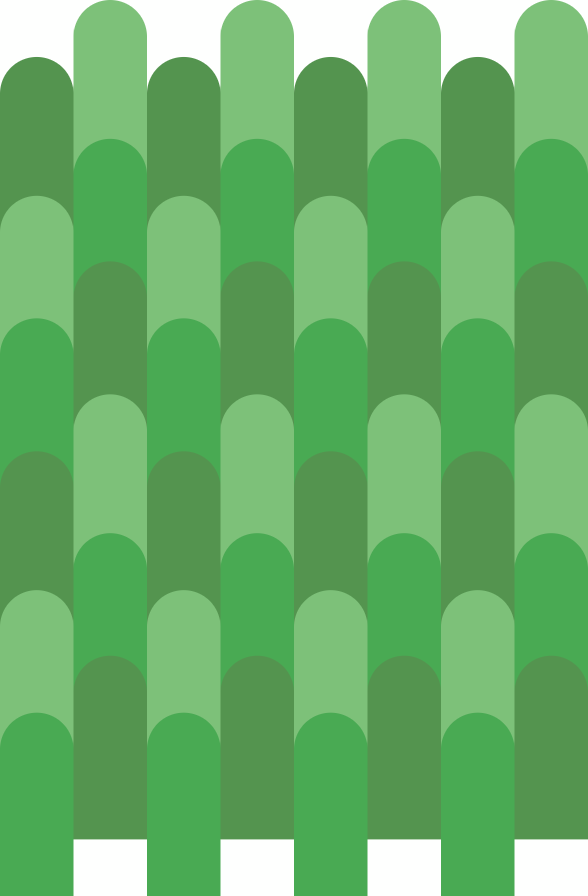
A WebGL 2 fragment shader for this pattern:

```glsl
#version 300 es
precision highp float;
// Eight columns of overlapping round-topped scales in three greens on white.
// Each column stacks six scales from the top down, later ones in front;
// alternate columns hang lower and start on a different green.

uniform vec2 u_resolution;
out vec4 fragColor;

const vec3 PAPER = vec3(0.995, 1.0, 0.995);

vec3 scaleGreen(int i) {
    return i == 0 ? vec3(0.49, 0.755, 0.475)   // light
         : i == 1 ? vec3(0.285, 0.665, 0.325)  // bright
                  : vec3(0.33, 0.58, 0.31);    // dark
}

// Lengths are in column widths; depth is measured down from the top edge.
vec3 columnColor(float column, vec2 p, float pixel) {
    bool lowered = mod(column, 2.0) < 0.5;
    float x = clamp(p.x - column - 0.5, -0.5 + 0.5 * pixel, 0.5 - 0.5 * pixel);
    float depth = p.y - (lowered ? 0.775 : 0.0);
    vec3 color = PAPER;

    for (int k = 0; k < 6; k++) {
        // Three unequal steps make one vertical repeat
        int stepIndex = k % 3;
        float offset = stepIndex == 0 ? 0.0 : stepIndex == 1 ? 1.889 : 3.556;
        float top = offset + 5.365 * float(k / 3);

        // Semicircular cap with a straight body below
        float dist = length(vec2(x, min(depth - top - 0.5, 0.0))) - 0.5;
        float cover = clamp(0.5 - dist / pixel, 0.0, 1.0);
        color = mix(color, scaleGreen((k + (lowered ? 2 : 0)) % 3), cover);
    }

    // Square-cut foot of the column
    return mix(color, PAPER, clamp((depth - 11.42) / pixel + 0.5, 0.0, 1.0));
}

void main() {
    vec2 uv = gl_FragCoord.xy / u_resolution;
    vec2 p = vec2(uv.x, 1.0 - uv.y) * vec2(8.0, 12.19);
    float pixel = 8.0 / u_resolution.x;

    // Blend the two columns that meet at the nearest seam
    float seam = floor(p.x + 0.5);
    vec3 left = columnColor(seam - 1.0, p, pixel);
    vec3 right = columnColor(seam, p, pixel);
    float side = clamp((p.x - seam) / pixel + 0.5, 0.0, 1.0);

    fragColor = vec4(mix(left, right, side), 1.0);
}
```
